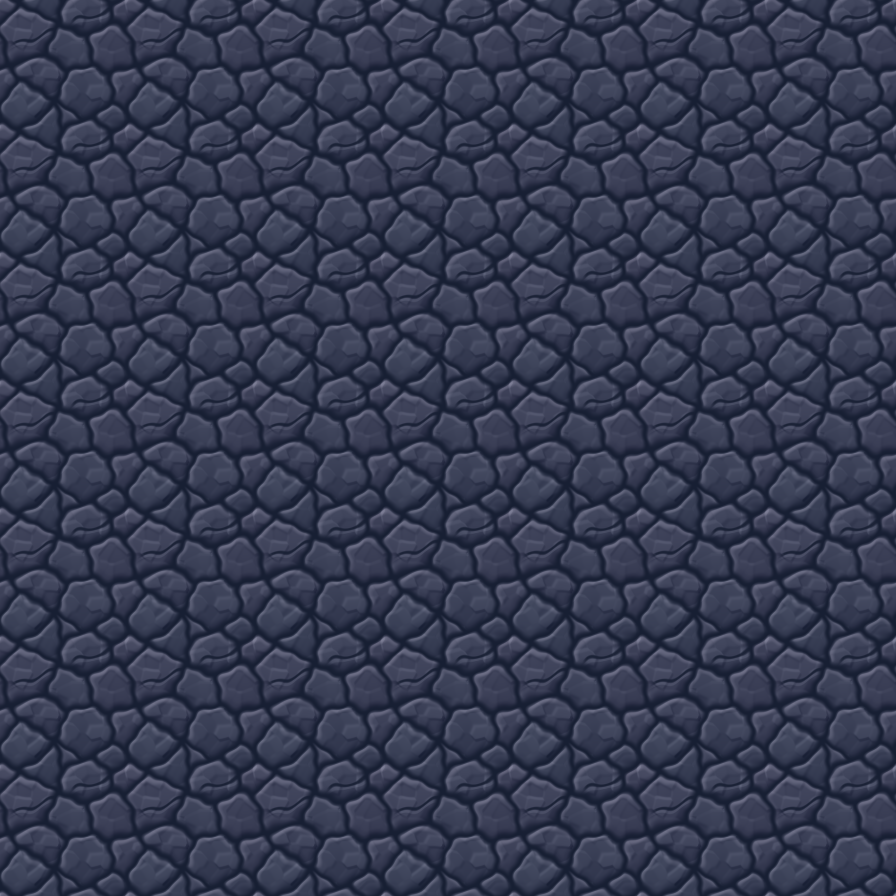
This texture is drawn by a three.js fragment shader. Its source:

```glsl
// Dark slate-blue cobblestone wall: one patch of irregular rocks, tiled 7 by 7.
varying vec2 vUv;

#define REPEATS 7.0
#define COLUMNS 3
#define ROWS 4
#define ROUNDING 105.0
#define FACETS 9.0
#define CRACK_WIDTH 0.003
#define GAP_COLOR vec3(0.092, 0.122, 0.2)
#define STONE_COLOR vec3(0.238, 0.258, 0.348)
#define RIM_LIGHT vec3(0.15, 0.14, 0.14)

const float TAU = 6.2831853;

vec2 hash2(vec2 p) {
  vec2 q = vec2(dot(p, vec2(12.7, 31.1)), dot(p, vec2(26.9, 18.3)));
  return fract(sin(q) * 4375.85);
}

// Staggered, wavy lattice of stones: centre in xy, radius in z (tile units)
vec3 stoneAt(float col, float row) {
  float a = TAU * row / float(ROWS);
  float b = TAU / float(COLUMNS);
  float x = col / float(COLUMNS) - 0.065 * (1.0 + cos(2.0 * a));
  float y = row / float(ROWS) + 0.029 - 0.015 * cos(a) + 0.055 * sin(a);
  y -= 0.073 * cos(b * col + 0.15);
  float radius = 0.146 + 0.036 * cos(a - 0.5);
  radius += (0.049 - 0.024 * cos(a)) * cos(b * (col - 0.6 * mod(row, 2.0)));
  return vec3(x, y, radius);
}

// Offset to the closest copy in the repeating tile
vec2 wrapped(vec2 d) {
  return d - floor(d + 0.5);
}

// Layered sines that roughen the outlines, periodic over the tile
vec2 warp(vec2 p) {
  vec2 broad = sin(TAU * vec2(3.0 * p.y + p.x, 3.0 * p.x - 2.0 * p.y));
  vec2 fine = sin(TAU * vec2(7.0 * p.y - 2.0 * p.x, 6.0 * p.x + 3.0 * p.y) + 1.3);
  return p + 0.012 * broad + 0.007 * fine;
}

// Soft cellular noise: chiselled patches of tone
float facets(vec2 p) {
  vec2 g = p * FACETS;
  vec2 cell = floor(g);
  float sum = 0.0;
  float total = 0.0;
  for (int y = -1; y <= 1; y++) {
    for (int x = -1; x <= 1; x++) {
      vec2 c = cell + vec2(float(x), float(y));
      vec2 h = hash2(mod(c, FACETS));
      vec2 d = c + h - g;
      float w = exp(-16.0 * dot(d, d));
      sum += w * fract(h.x * 7.3 + h.y * 3.1);
      total += w;
    }
  }
  return sum / max(total, 1e-5);
}

void main() {
  // Tile space, with y running down
  vec2 tile = vec2(vUv.x, 1.0 - vUv.y) * REPEATS - REPEATS / 3.0;
  vec2 p = warp(tile);

  // Owning stone: smallest power distance
  float best = 1e3;
  vec2 id = vec2(0.0);
  vec2 toCentre = vec2(0.0);
  for (int j = 0; j < ROWS; j++) {
    for (int i = 0; i < COLUMNS; i++) {
      vec3 s = stoneAt(float(i), float(j));
      vec2 d = wrapped(s.xy - p);
      float power = dot(d, d) - s.z * s.z;
      if (power < best) {
        best = power;
        id = vec2(float(i), float(j));
        toCentre = d;
      }
    }
  }

  // Smooth distance to the outline, and its outward direction
  float sum = 0.0;
  vec2 outward = vec2(0.0);
  for (int j = 0; j < ROWS; j++) {
    for (int i = 0; i < COLUMNS; i++) {
      if (distance(id, vec2(float(i), float(j))) < 0.5) continue;
      vec3 s = stoneAt(float(i), float(j));
      vec2 d = wrapped(s.xy - p);
      vec2 across = d - toCentre;
      float span = max(length(across), 1e-3);
      float power = dot(d, d) - s.z * s.z;
      float w = exp(-ROUNDING * (power - best) / (2.0 * span));
      sum += w;
      outward += w * across / span;
    }
  }
  float edge = -log(max(sum, 1e-12)) / ROUNDING;
  outward /= max(sum, 1e-12);
  float light = dot(outward, vec2(-0.45, -0.89));

  // Body: tint per stone, light from above, facets with lit ridges
  vec2 local = -toCentre;
  vec2 tint = hash2(id + 2.0) - 0.5;
  vec2 chip = tile + 0.02 * sin(TAU * 2.0 * tile.yx);
  float patchTone = facets(chip);
  float ridge = patchTone - facets(chip - vec2(0.012, 0.022));
  vec3 stone = STONE_COLOR + vec3(0.022, 0.008, 0.014) * tint.x;
  stone += 0.05 * (patchTone - 0.5) + 0.07 * ridge;
  stone -= 0.17 * clamp(local.y, -0.2, 0.2);

  // Bevel: thin bright upper-left rim, broad shade on the lower side
  float rim = smoothstep(0.012, 0.026, edge) * (1.0 - smoothstep(0.028, 0.06, edge));
  float shade = 1.0 - smoothstep(0.03, 0.085, edge);
  stone += RIM_LIGHT * rim * max(light, 0.0);
  stone -= 0.05 * shade * max(-light, 0.0);

  // Slanted crack across some stones, with a lit lower lip
  float cracked = step(0.9, cos(TAU / 3.0 * (id.x - id.y / 3.0)));
  cracked *= smoothstep(-0.15, -0.08, local.x);
  float line = local.y - 0.035 + 0.32 * local.x - 0.007 * sin(22.0 * local.x);
  float groove = 1.0 - smoothstep(CRACK_WIDTH, CRACK_WIDTH + 0.017, abs(line));
  float lip = 1.0 - smoothstep(0.004, 0.018, abs(line - 0.027));
  stone += 0.06 * cracked * lip;
  stone = mix(stone, GAP_COLOR, 0.9 * cracked * groove);

  // Gap: crisp against lit sides, soft against shaded ones
  float cover = smoothstep(0.001, 0.037 - 0.013 * light, edge);
  gl_FragColor = vec4(mix(GAP_COLOR, stone, cover), 1.0);
}
```
